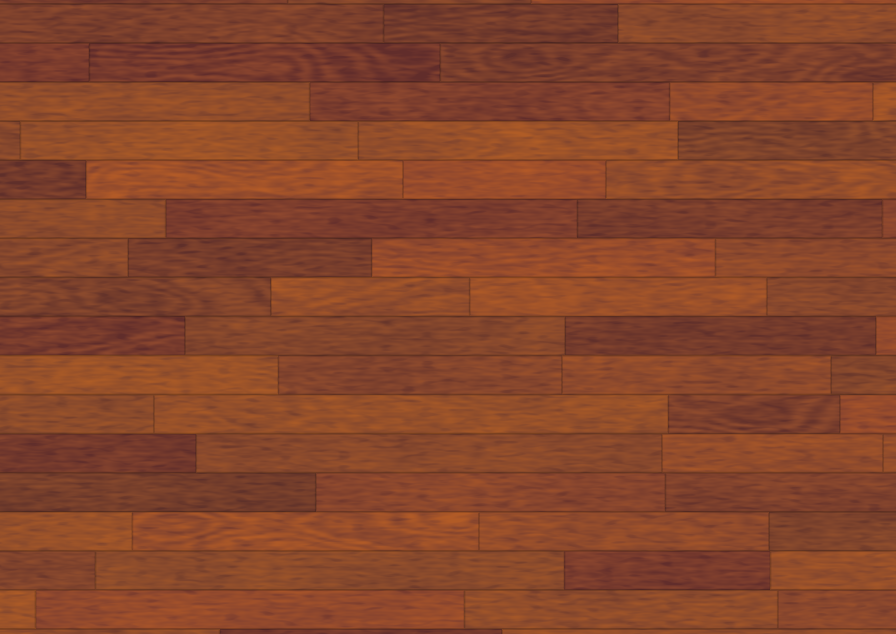
Give the GLSL for this texture, as a Shadertoy shader.

```glsl
// Red-brown hardwood strip floor: staggered planks with streaks, rings and pores.

const float ROWS = 16.23;         // strips per canvas height
const float TOP_OFFSET = 0.9;     // part of a strip hidden above the canvas
const float PLANK_PITCH = 8.6;    // mean plank length in strip heights
const float JOINT_JITTER = 0.6;   // random shift of end joints
const float SEAM_HALF_WIDTH = 0.016;

const vec3 DARK_WOOD = vec3(0.43, 0.215, 0.17);
const vec3 MID_WOOD = vec3(0.54, 0.28, 0.178);
const vec3 LIGHT_WOOD = vec3(0.65, 0.335, 0.158);

float hash(vec2 p) {
    vec3 q = fract(vec3(p.xyx) * 0.1031);
    q += dot(q, q.yzx + 33.33);
    return fract((q.x + q.y) * q.z);
}

vec2 gradient(vec2 cell) {
    float angle = 6.2832 * hash(cell);
    return vec2(cos(angle), sin(angle));
}

float gradientNoise(vec2 p) {
    vec2 i = floor(p), f = fract(p);
    vec2 u = f * f * f * (f * (f * 6.0 - 15.0) + 10.0);
    vec2 e = vec2(1.0, 0.0);
    float low = mix(dot(gradient(i), f), dot(gradient(i + e), f - e), u.x);
    float high = mix(dot(gradient(i + e.yx), f - e.yx),
                     dot(gradient(i + e.xx), f - e.xx), u.x);
    return mix(low, high, u.y);
}

// Position of the end joint that belongs to one cell of a row
float jointPosition(float cell, float row) {
    return cell + JOINT_JITTER * hash(vec2(cell + 41.0, row + 7.0));
}

// Returns plank index in the row and distance to its nearest end joint
vec2 findPlank(float x, float row) {
    float along = x / PLANK_PITCH + hash(vec2(row, 93.0)) + 5.0;
    float cell = floor(along);
    float here = jointPosition(cell, row);
    float next = jointPosition(cell + 1.0, row);
    float id = along < here ? cell - 1.0 : cell;
    return vec2(id, min(abs(along - here), abs(next - along)) * PLANK_PITCH);
}

// Tone shift from growth rings, fibres and pores
float woodGrain(vec2 p, float figure) {
    float broad = gradientNoise(p * vec2(0.28, 1.1));
    float warp = gradientNoise(p * vec2(0.9, 2.0) + 19.0);
    float rings = sin(6.2832 * (broad * 4.5 + p.y * 1.2 + warp * 0.35));
    float fibre = gradientNoise(p * vec2(0.8, 8.0) + 31.0);
    float fine = gradientNoise(p * vec2(2.6, 13.0) + 57.0);
    float pores = smoothstep(0.12, 0.45, gradientNoise(p * vec2(2.0, 9.0) + 83.0));
    return 0.25 * broad + 0.13 * figure * rings
         + 0.28 * fibre + 0.30 * fine - 0.22 * pores;
}

vec3 woodColor(float tone) {
    return tone < 0.5 ? mix(DARK_WOOD, MID_WOOD, tone * 2.0)
                      : mix(MID_WOOD, LIGHT_WOOD, tone * 2.0 - 1.0);
}

float seamMask(float dist, float pixel) {
    return 1.0 - smoothstep(SEAM_HALF_WIDTH - 0.5 * pixel,
                            SEAM_HALF_WIDTH + pixel, dist);
}

void mainImage(out vec4 fragColor, in vec2 fragCoord) {
    // Strip coordinates, counted down from the top edge
    vec2 p = vec2(fragCoord.x, iResolution.y - fragCoord.y) / iResolution.y * ROWS;
    p.y += TOP_OFFSET;
    float pixel = ROWS / iResolution.y;
    float row = floor(p.y);
    float across = fract(p.y);
    vec2 plank = findPlank(p.x, row);
    vec2 seed = vec2(plank.x, row);

    // Each plank has its own tone, hue and strength of ring figure
    float baseTone = 0.08 + 0.78 * hash(seed + 11.0);
    float figure = hash(seed + 29.0);
    float redness = hash(seed + 53.0) - 0.5;
    vec2 grainPoint = vec2(p.x, across) + 37.0 * vec2(hash(seed + 3.0), hash(seed + 71.0));
    float tone = baseTone + woodGrain(grainPoint, figure * figure * 1.4);
    vec3 color = woodColor(clamp(tone, -0.25, 1.2));
    color += redness * vec3(0.012, -0.018, 0.008);

    // Thin dark seams along strips and at plank ends
    float rowSeam = seamMask(min(across, 1.0 - across), pixel);
    float endSeam = seamMask(plank.y, pixel);
    color *= 1.0 - max(0.22 * rowSeam, 0.18 * endSeam);

    fragColor = vec4(color, 1.0);
}
```
